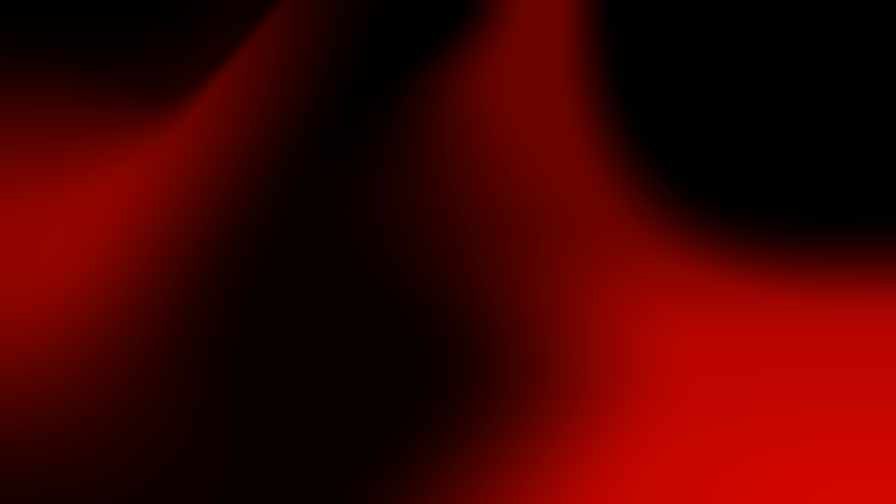
A Shadertoy shader for this background:

```glsl
const vec3 GLOW_TINT = vec3(1.0, 0.028, 0.0);

// Smooth step of given half width around zero
float softStep(float d, float halfWidth) {
    return smoothstep(-halfWidth, halfWidth, d);
}

float bell(float d, float width) {
    return exp(-d * d / (width * width));
}

// Zero, then a unit slope, with a rounded bend
float softRamp(float d, float bend) {
    return 0.5 * (d + sqrt(d * d + bend * bend));
}

float smoothMin(float a, float b, float k) {
    float h = max(k - abs(a - b), 0.0) / k;
    return min(a, b) - 0.25 * k * h * h;
}

// Left fold: a glow fading to the right under a curved crease
float leftFold(vec2 p) {
    float mid = mix(0.24, 0.66, smoothstep(0.25, 1.15, p.y));
    float body = softStep(mid - p.x, mix(0.29, 0.17, p.y));
    float level = 0.56 * bell(p.y - 0.5, p.y > 0.5 ? 0.56 : 0.35);

    float crease = 0.735 + 1.2 * softRamp(p.x - 0.34, 0.06);
    float above = p.y - crease;
    float softness = mix(0.22, 0.025, smoothstep(0.0, 0.46, p.x));
    float lit = softStep(-above, softness);
    float haze = 0.27 * bell(max(above, 0.0), 0.16);
    return level * body * mix(haze, 1.0, lit);
}

// Right fold: a ribbon that widens into the bright lower corner
float rightFold(vec2 p) {
    float mid = 0.88 + 0.22 * bell(p.y - 0.27, 0.25)
              + 0.10 * smoothstep(0.8, 1.0, p.y);
    float width = mix(0.30, 0.07, smoothstep(0.45, 1.05, p.y));
    float level = mix(0.74, 0.42, smoothstep(0.28, 0.58, p.y));
    level += 0.09 * (1.0 - smoothstep(0.0, 0.3, p.y)) * smoothstep(1.0, 1.7, p.x);
    return level * softStep(p.x - mid, width);
}

// Rounded shadow filling the upper right corner
float cornerShadow(vec2 p) {
    float inside = smoothMin(p.x - 1.16, p.y - 0.48, 0.5);
    float softness = mix(0.065, 0.11, smoothstep(1.3, 1.78, p.x));
    return softStep(inside, softness);
}

void mainImage(out vec4 fragColor, in vec2 fragCoord) {
    vec2 p = fragCoord / iResolution.y;

    // Faint ambient light in the lower valley
    float ambient = 0.04 * (1.0 - smoothstep(0.55, 0.95, p.y))
                  * smoothstep(-0.3, 0.5, p.x)
                  * (1.0 - smoothstep(0.7, 1.1, p.x));

    float light = leftFold(p) + ambient
                + rightFold(p) * (1.0 - cornerShadow(p));
    fragColor = vec4(GLOW_TINT * light, 1.0);
}
```
